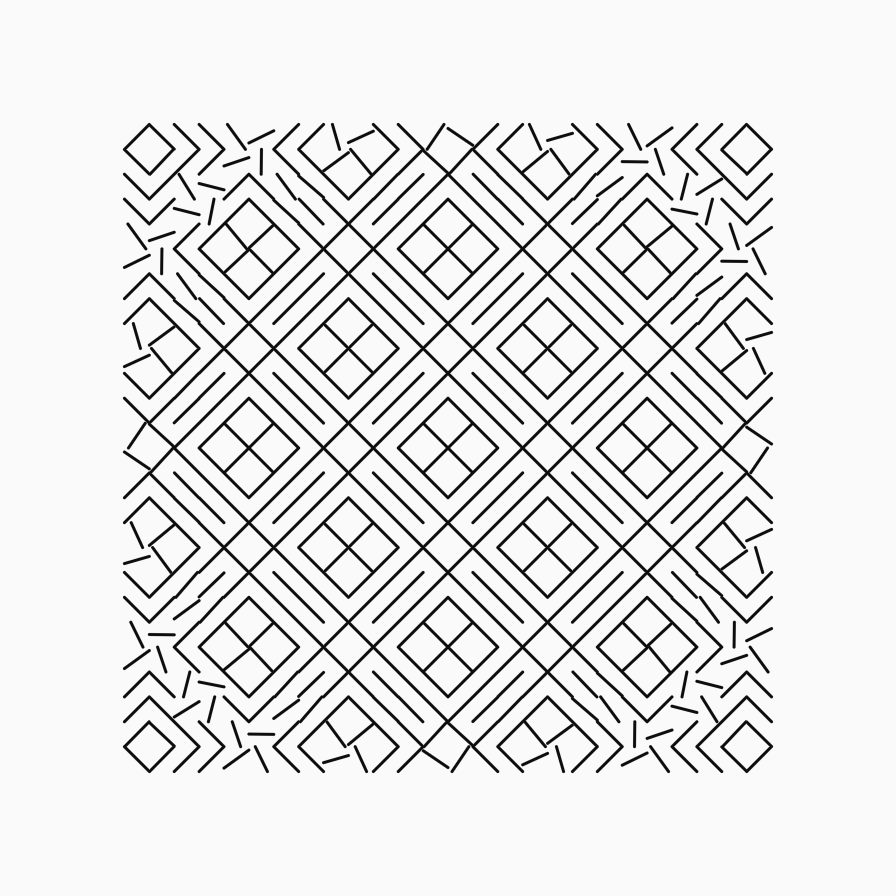
A Shadertoy shader for this pattern:

```glsl
// Lattice of diagonal strokes forming nested diamonds, with strokes spinning away from the centre.

const float CANVAS_CELLS = 36.0;   // cells across the whole canvas
const float HALF_GRID = 13.0;      // drawn cells from centre to edge
const float PERIOD = 8.0;          // motif repeat, in cells
const float STROKE_RADIUS = 0.06;  // half the stroke width, in cells
const float QUARTER_TURN = 1.5707963;
const vec3 PAPER = vec3(0.98);
const vec3 INK = vec3(0.05);

float segmentDistance(vec2 p, vec2 halfSpan) {
    float along = clamp(dot(p, halfSpan) / dot(halfSpan, halfSpan), -1.0, 1.0);
    return length(p - halfSpan * along);
}

// Soft radial step from 0 at the middle to 1 in the corners.
float turnAmount(float radius, float middle, float steepness) {
    return 1.0 / (1.0 + exp(-steepness * (radius - middle)));
}

// Angle of the stroke in the cell with the given centre.
float strokeAngle(vec2 cell) {
    vec2 local = mod(cell + 0.5 * PERIOD, PERIOD) - 0.5 * PERIOD;
    vec2 folded = abs(local);
    bvec2 outer = greaterThan(abs(folded - 2.0), vec2(1.0));
    bool bothOuter = outer.x && outer.y;

    // Mirrored diagonals build the diamonds and crosses.
    float slant = sign(local.x * local.y) * (bothOuter ? 1.0 : -1.0);

    // Cells of mixed type stay still; the rest turn by parity.
    float parity = 1.0 - 2.0 * mod(floor(folded.x) + floor(folded.y), 2.0);
    float spin = outer.x != outer.y ? 0.0 : (bothOuter ? -parity : parity);

    float turn = turnAmount(length(cell), 13.75, 1.6);
    return QUARTER_TURN * (0.5 * slant + spin * turn);
}

// Stroke through the cell centre, ending on the cell border.
float strokeDistance(vec2 p, vec2 cell) {
    float angle = strokeAngle(cell);
    vec2 direction = vec2(cos(angle), sin(angle));
    float reach = 0.5 / max(abs(direction.x), abs(direction.y));
    return segmentDistance(p - cell, direction * reach) - STROKE_RADIUS;
}

// Nearest stroke among this cell and its neighbours.
float latticeDistance(vec2 p) {
    vec2 home = floor(p) + 0.5;
    float nearest = 1.0;
    for (int y = -1; y <= 1; y++) {
        for (int x = -1; x <= 1; x++) {
            vec2 cell = home + vec2(x, y);
            if (max(abs(cell.x), abs(cell.y)) < HALF_GRID) {
                nearest = min(nearest, strokeDistance(p, cell));
            }
        }
    }
    return nearest;
}

void mainImage(out vec4 fragColor, in vec2 fragCoord) {
    float pixel = CANVAS_CELLS / min(iResolution.x, iResolution.y);
    vec2 p = (fragCoord - 0.5 * iResolution.xy) * pixel;
    float coverage = 1.0 - smoothstep(-0.7 * pixel, 0.7 * pixel, latticeDistance(p));
    fragColor = vec4(mix(PAPER, INK, coverage), 1.0);
}
```
